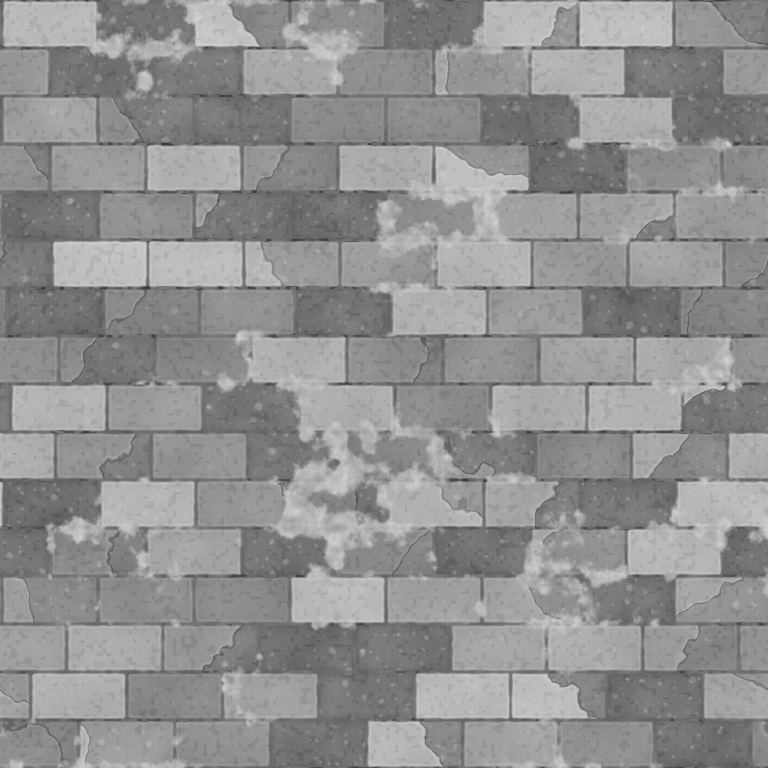
A Shadertoy shader for this texture:

```glsl
// Weathered grey brick wall: 8 by 16 bricks with cracks, dirt and pale salt bloom.

const vec2 BRICK = vec2(2.0, 1.0);   // brick size; the canvas spans 16 units
const float ROWS = 16.0;
const float COLUMNS = 8.0;
const float HALF_JOINT = 0.027;
const float DIRT_TONE = 0.455;
const float MORTAR_TONE = 0.43;

float hash(vec2 p) {
    vec3 h = fract(vec3(p.xyx) * 0.1031);
    h += dot(h, h.yzx + 33.33);
    return fract((h.x + h.y) * h.z);
}

float noise(vec2 p) {
    vec2 i = floor(p), f = fract(p);
    f = f * f * (3.0 - 2.0 * f);
    return mix(mix(hash(i), hash(i + vec2(1, 0)), f.x),
               mix(hash(i + vec2(0, 1)), hash(i + vec2(1, 1)), f.x), f.y);
}

float fbm(vec2 p) {
    float sum = 0.0, amplitude = 0.533;
    for (int i = 0; i < 4; i++) {
        sum += amplitude * noise(p);
        p = mat2(1.6, 1.2, -1.2, 1.6) * p + 17.3;
        amplitude *= 0.5;
    }
    return sum;
}

float roundedBox(vec2 p, vec2 halfSize, float radius) {
    vec2 d = abs(p) - halfSize + radius;
    return length(max(d, 0.0)) + min(max(d.x, d.y), 0.0) - radius;
}

// Horizontal offset of a row, in bricks: half bond with slight drift
float rowShift(float row) {
    float drift = 0.3 * (1.0 - smoothstep(1.2, 3.0, row));
    float sway = (row - 7.5) / 2.0;
    return 0.5 * (1.0 - mod(row, 2.0)) + drift + 0.1 * exp(-sway * sway) + 0.02;
}

// Signed distance to a wandering crack through a brick
float crackDistance(vec2 p, vec2 id) {
    float angle = (hash(id + 31.0) - 0.5) * 2.4;
    float offset = (hash(id + 47.0) - 0.5) * 1.5;
    float wander = fbm(p * 1.4 + id * 9.7) - 0.5;
    return dot(p, vec2(cos(angle), sin(angle))) - offset + wander * 0.9;
}

// Scattered round grit, at most one grain per cell
float grit(vec2 p, float density, float px) {
    vec2 cell = floor(p), f = fract(p);
    vec2 centre = 0.25 + 0.5 * vec2(hash(cell + 3.0), hash(cell + 8.0));
    float radius = mix(0.05, 0.22, pow(hash(cell + 13.0), 3.0));
    float d = length(f - centre) - radius + 0.12 * (noise(p * 5.0) - 0.5);
    return step(hash(cell + 21.0), density) * (1.0 - smoothstep(-px, px + 0.05, d));
}

void mainImage(out vec4 fragColor, in vec2 fragCoord) {
    vec2 p = fragCoord / iResolution.xy * ROWS;
    float px = ROWS / iResolution.y;

    // Brick layout
    float row = floor(p.y);
    float x = p.x / BRICK.x - rowShift(row);
    vec2 id = vec2(mod(floor(x), COLUMNS), row);
    vec2 q = vec2(fract(x) - 0.5, p.y - row - 0.5) * vec2(BRICK.x, 1.0);
    float chip = 0.025 * (noise(p * 7.0) - 0.5);
    float edge = roundedBox(q, BRICK * 0.5 - HALF_JOINT, 0.05) + chip;
    float depth = max(-edge, 0.0);

    // Base tone and fully soiled bricks
    float clouds = fbm(p * 0.8 + 40.0) - 0.5;
    float tone = mix(0.53, 0.76, pow(hash(id + 5.0), 1.4));
    float soiled = step(hash(id + 71.0), 0.17);
    tone = mix(tone, DIRT_TONE, soiled);

    // Cracks exposing a darker surface
    float cracked = step(hash(id + 91.0), 0.48) * (1.0 - soiled);
    float crack = crackDistance(q, id);
    float exposed = cracked * smoothstep(-px, px, crack) * mix(0.25, 1.0, hash(id + 17.0));
    float rough = max(soiled, exposed);
    tone = mix(tone, DIRT_TONE + 0.02, exposed);
    tone -= 0.13 * cracked * (1.0 - smoothstep(0.008, 0.015 + px, abs(crack)));
    tone += 0.04 * cracked * (1.0 - smoothstep(0.0, 0.04 + px, abs(crack + 0.05)));

    // Stains, fine grain and grit
    tone += 0.13 * clouds + 0.025 * (noise(p * 24.0) - 0.5);
    tone += 0.09 * rough * (fbm(p * 2.3 + 9.0) - 0.5);
    tone += mix(0.025, 0.11, rough) * grit(p * 3.1, 0.4, px * 3.1);
    tone += mix(0.02, 0.09, rough) * grit(p * 6.3 + 50.0, 0.35, px * 6.3);
    tone -= 0.045 * smoothstep(0.7, 0.82, noise(p * 11.0 + 60.0));

    // Soft edge shade with a thin bright rim
    tone -= 0.05 * exp(-depth * 15.0);
    tone += 0.05 * (1.0 - rough) * (1.0 - smoothstep(0.0, 0.025 + px, abs(depth - 0.04)));

    // Mortar, with dark pits along the horizontal joints
    float horizontal = smoothstep(0.44, 0.47, abs(q.y));
    float pits = smoothstep(0.5, 0.75, noise(p * vec2(10.0, 22.0)));
    float worn = smoothstep(0.35, 0.65, noise(p * 0.7 + 25.0));
    float mortar = MORTAR_TONE + 0.1 * (noise(p * 5.0 + 4.0) - 0.5);
    mortar -= 0.17 * pits * horizontal * worn;
    tone = mix(tone, mortar, smoothstep(-px - 0.01, px + 0.005, edge));

    // Pale salt bloom spreading from patches of joint
    float fluff = fbm(p * 3.0 + 80.0) - 0.5;
    float spread = noise(p * 0.6 + 12.0) + 0.9 * fluff - depth;
    float bloom = smoothstep(0.6, 0.84, spread);
    float salt = 0.73 + 0.3 * (fbm(p * 6.0 + 33.0) - 0.45);
    tone = mix(tone, salt, 0.88 * bloom);

    fragColor = vec4(vec3(clamp(tone, 0.0, 1.0)), 1.0);
}
```
